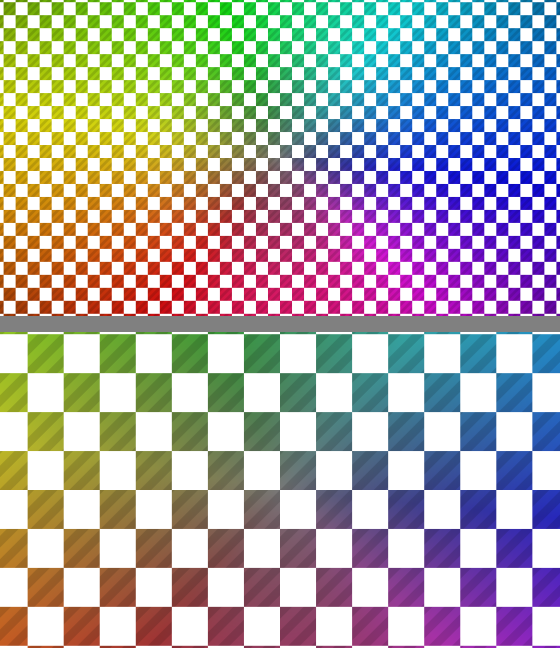
Top, the full canvas; bottom, a detail of the centre.
Write a WebGL 1 fragment shader that draws this pattern.

```glsl
precision highp float;
// White checkerboard whose coloured cells show a hue wheel with faint diagonal stripes.

#define CELLS vec2(46.6, 24.34)   // cells across and down the canvas
#define STRIPE_PERIOD 0.0247      // horizontal stripe spacing, in canvas heights
#define STRIPE_DARKEN 0.13
#define HUE_START 230.0           // hue in degrees, pointing right
#define HUE_BEND 30.0             // extra turn towards magenta, lower right
#define GREY_RADIUS 0.17          // size of the muted centre
#define CENTRE_VALUE 0.47
#define RIM_VALUE 0.83
#define CORNER_SHADE 0.22
#define PAPER vec3(1.0)

uniform vec2 u_resolution;

const float PI = 3.14159265;

vec3 hsv2rgb(float hue, float saturation, float value) {
  vec3 ramp = abs(mod(hue * 6.0 + vec3(0.0, 4.0, 2.0), 6.0) - 3.0) - 1.0;
  return value * mix(vec3(1.0), clamp(ramp, 0.0, 1.0), saturation);
}

// Square wave from -1 to 1 that flips at integers, with edges one pixel wide.
float squareWave(float x, float pixel) {
  return clamp(2.0 * sin(PI * x) / (PI * pixel), -1.0, 1.0);
}

// Hue follows the angle; saturation and brightness grow outwards.
vec3 wheelColor(vec2 p, vec2 corner) {
  float radius = length(p);
  float angle = atan(p.y, p.x + 1e-5);
  float bend = pow(max(cos(angle + radians(58.0)), 0.0), 4.0);
  float hue = (HUE_START - degrees(angle) + HUE_BEND * bend) / 360.0;
  float saturation = 0.96 * (1.0 - exp(-radius / GREY_RADIUS));
  float value = mix(CENTRE_VALUE, RIM_VALUE, smoothstep(0.0, 0.45, radius));
  vec2 edge = p / corner;
  value -= CORNER_SHADE * edge.x * edge.x * edge.y * edge.y;
  return hsv2rgb(fract(hue), saturation, value);
}

void main() {
  // Centred coordinates, in canvas heights
  vec2 p = (gl_FragCoord.xy - 0.5 * u_resolution) / u_resolution.y;
  vec2 corner = 0.5 * u_resolution / u_resolution.y;
  float pixel = 1.0 / u_resolution.y;

  // Checker mask
  vec2 cell = p / (2.0 * corner) * CELLS;
  vec2 cellPixel = CELLS / u_resolution;
  float checker = 0.5 + 0.5 * squareWave(cell.x, cellPixel.x)
                            * squareWave(cell.y, cellPixel.y);

  // Diagonal stripes, continuous across cells
  float across = 2.0 * (p.x - p.y) / STRIPE_PERIOD;
  float stripe = 0.5 + 0.5 * squareWave(across, 2.8 * pixel / STRIPE_PERIOD);

  vec3 ink = wheelColor(p, corner) * (1.0 - STRIPE_DARKEN * stripe);
  gl_FragColor = vec4(mix(PAPER, ink, checker), 1.0);
}
```
